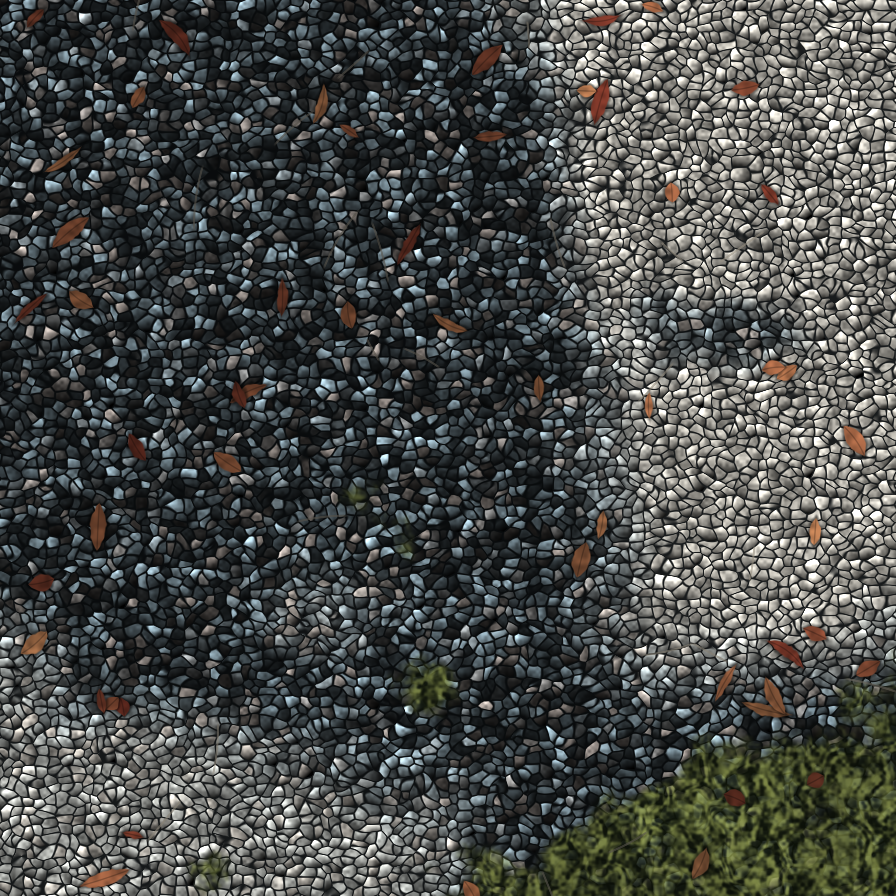
This texture is drawn by a Shadertoy shader. Its source:

```glsl
// Crushed gravel in patchy tree shade, with moss, fallen leaves and thin twigs.
// Stones are jittered Voronoi cells with tilted faces; smooth noise shapes the
// sunlight and moss, and loops scatter the leaves and twigs.

float hash(vec2 p) {
    return fract(sin(dot(p, vec2(127.1, 311.7))) * 43758.5453);
}

vec2 hash2(vec2 p) {
    return vec2(hash(p), hash(p + 37.7));
}

float noise(vec2 p) {
    vec2 i = floor(p), f = fract(p);
    f = f * f * (3.0 - 2.0 * f);
    return mix(mix(hash(i), hash(i + vec2(1, 0)), f.x),
               mix(hash(i + vec2(0, 1)), hash(i + vec2(1, 1)), f.x), f.y);
}

float fbm(vec2 p) {
    float sum = 0.0, amp = 0.5;
    for (int i = 0; i < 4; i++) {
        sum += amp * noise(p);
        p = mat2(1.6, 1.2, -1.2, 1.6) * p + 5.3;
        amp *= 0.5;
    }
    return sum / 0.94;
}

mat2 rotation(float a) {
    return mat2(cos(a), -sin(a), sin(a), cos(a));
}

// Returns gap distance, slope light and the stone's random identity.
vec4 stones(vec2 p) {
    vec2 cell = floor(p), id = cell, toCentre = vec2(0);
    float nearest = 9.0, second = 9.0;
    for (int y = -1; y <= 1; y++)
    for (int x = -1; x <= 1; x++) {
        vec2 c = cell + vec2(x, y);
        vec2 r = c + 0.08 + 0.84 * hash2(c) - p;
        vec2 q = rotation(6.28 * hash(c + 9.1)) * r * vec2(1.0, 1.0);
        float d = length(q * vec2(0.82, 1.2));
        if (d < nearest) {
            second = nearest;
            nearest = d;
            id = c;
            toCentre = r;
        } else second = min(second, d);
    }
    vec2 tilt = hash2(id + 71.3) - 0.5 + vec2(0.25, -0.45);
    return vec4(second - nearest, dot(toCentre, tilt), hash2(id + 13.9));
}

// Sunlight reaches the right side and the lower left corner.
float sunlight(vec2 p) {
    vec2 w = p + 0.16 * (vec2(fbm(p * 7.0), fbm(p * 7.0 + 31.0)) - 0.5);
    float right = smoothstep(-0.05, 0.11, w.x - 0.54 - 0.18 * (1.0 - w.y));
    right *= smoothstep(0.17, 0.36, w.y);
    right *= 1.0 - 0.75 * smoothstep(1.0, 0.2, length((w - vec2(0.79, 0.63)) / vec2(0.12, 0.07)));
    float corner = smoothstep(0.33, 0.16, w.y + 0.3 * w.x) * smoothstep(0.64, 0.4, w.x);
    float spot = 0.45 * smoothstep(0.07, 0.01, length(w - vec2(0.39, 0.34)));
    return clamp(right + 0.8 * corner + spot, 0.0, 1.0);
}

float mossCover(vec2 p) {
    float bank = smoothstep(-0.06, 0.08, 0.03 + 0.45 * (p.x - 0.5) - p.y);
    bank = max(bank, 0.8 * smoothstep(0.07, 0.0, length(p - vec2(0.48, 0.225))));
    bank = max(bank, 0.8 * smoothstep(0.06, 0.0, length(p - vec2(0.235, 0.02))));
    bank = max(bank, 0.55 * smoothstep(0.1, 0.0, length(p - vec2(0.41, 0.42))));
    return smoothstep(0.62, 0.88, bank * 0.6 + 0.75 * fbm(p * 22.0)) * smoothstep(0.0, 0.2, bank);
}

void mainImage(out vec4 fragColor, in vec2 fragCoord) {
    vec2 p = fragCoord / iResolution.y;
    float aa = 1.0 / iResolution.y;
    float sun = sunlight(p);

    // Gravel
    vec2 warp = vec2(noise(p * 45.0), noise(p * 45.0 + 19.0)) - 0.5;
    vec4 s = stones(p * vec2(78, 90) + 0.6 * warp);
    float body = smoothstep(0.02, mix(0.3, 0.24, sun), s.x);
    float grain = 0.75 + 0.5 * noise(p * 260.0);
    float shadeTone = 0.09 + 0.5 * pow(s.z, 1.6);
    float sunTone = 0.5 + 0.27 * s.z;
    float tone = mix(shadeTone, sunTone, sun) * grain * (1.0 + 1.3 * s.y);
    tone *= 0.75 + 0.5 * fbm(p * 26.0 + 8.0);
    vec3 shadeTint = mix(vec3(0.86, 1.0, 1.07), vec3(1.04, 0.98, 0.94), smoothstep(0.6, 0.95, s.w));
    vec3 tint = mix(shadeTint, vec3(1.02, 1.0, 0.95), sun);
    vec3 col = mix(vec3(0.035, 0.045, 0.05) + 0.06 * sun, tone * tint, body);

    // Moss with fine blades
    float blades = noise(p * vec2(170, 110) + 4.0 * warp) * 0.6 + 0.4 * noise(p * 240.0);
    vec3 moss = mix(vec3(0.05, 0.07, 0.03), vec3(0.53, 0.57, 0.29), smoothstep(0.2, 0.9, blades));
    moss *= 0.75 + 0.5 * fbm(p * 14.0);
    col = mix(col, moss, 0.85 * mossCover(p));

    // Twigs
    for (int i = 0; i < 22; i++) {
        vec2 seed = vec2(float(i), 3.7);
        vec2 q = rotation(6.28 * hash(seed + 5.0)) * (p - hash2(seed));
        float span = 0.015 + 0.03 * hash(seed + 8.0);
        float d = abs(q.y + 5.0 * (hash(seed + 2.0) - 0.5) * q.x * q.x) - 0.0006;
        float twig = smoothstep(aa, 0.0, d) * smoothstep(span, span * 0.8, abs(q.x));
        col = mix(col, vec3(0.42, 0.4, 0.36) * (0.8 + 0.6 * sun), 0.6 * twig);
    }

    // Fallen leaves with a soft contact shadow
    for (int i = 0; i < 52; i++) {
        vec2 seed = vec2(float(i), 11.3);
        vec2 q = rotation(6.28 * hash(seed + 4.0)) * (p - hash2(seed + 1.0));
        float span = 0.01 + 0.019 * hash(seed + 6.0);
        float width = 0.004 + 0.006 * hash(seed + 7.0);
        float curve = q.y + 16.0 * (hash(seed + 2.0) - 0.5) * q.x * q.x;
        float d = abs(curve) - width * (1.0 - q.x * q.x / (span * span));
        d += 0.002 * (noise(p * 200.0) - 0.5);
        vec3 leaf = mix(vec3(0.46, 0.2, 0.15), vec3(0.74, 0.5, 0.33), hash(seed + 9.0));
        leaf *= (0.65 + 0.4 * sun) * (0.75 + 0.4 * noise(p * 150.0));
        leaf *= 1.0 - 0.25 * smoothstep(0.0015, 0.0, abs(curve));
        col *= 1.0 - 0.45 * smoothstep(0.005, 0.0, d);
        col = mix(col, leaf, smoothstep(aa, -aa, d));
    }

    fragColor = vec4(clamp(col, 0.0, 1.0), 1.0);
}
```
